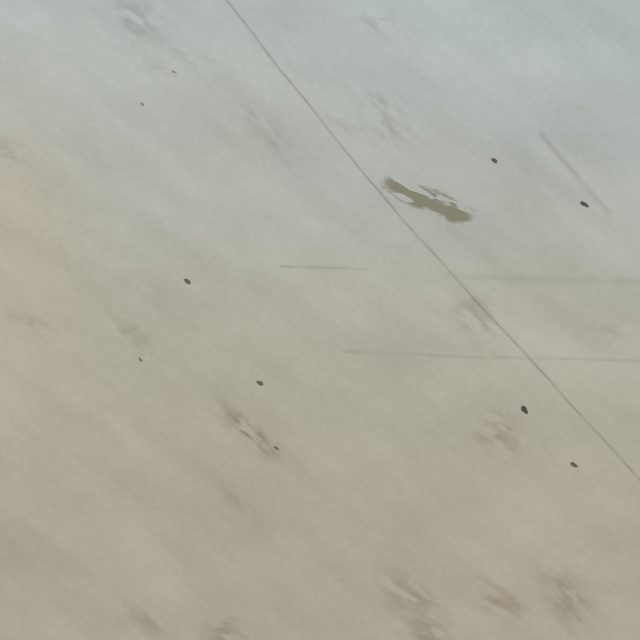
Give the GLSL for this texture, as a Shadertoy shader.

```glsl
// Draws a worn, pale concrete floor with soft stains, specks and a thin diagonal seam.

const vec3 WARM_GREY = vec3(0.668, 0.643, 0.572);
const vec3 MID_GREY  = vec3(0.690, 0.682, 0.630);
const vec3 COOL_GREY = vec3(0.698, 0.728, 0.718);
const vec3 SMUDGE    = vec3(0.43, 0.42, 0.37);
const vec3 RUST      = vec3(0.50, 0.42, 0.31);
const vec3 SPECK     = vec3(0.25, 0.24, 0.20);
const vec3 SEAM      = vec3(0.46, 0.46, 0.42);

float hash(vec2 p) {
    vec3 q = fract(vec3(p.xyx) * 0.1031);
    q += dot(q, q.yzx + 33.33);
    return fract((q.x + q.y) * q.z);
}

vec2 hash2(float n, float seed) {
    return vec2(hash(vec2(n, seed)), hash(vec2(n + 31.0, seed + 7.0)));
}

float noise(vec2 p) {
    vec2 i = floor(p), f = fract(p);
    f = f * f * (3.0 - 2.0 * f);
    return mix(mix(hash(i), hash(i + vec2(1, 0)), f.x),
               mix(hash(i + vec2(0, 1)), hash(i + vec2(1, 1)), f.x), f.y);
}

float fbm(vec2 p) {
    float sum = 0.0, amp = 0.5;
    for (int i = 0; i < 5; i++) {
        sum += amp * noise(p);
        p = mat2(1.6, 1.2, -1.2, 1.6) * p + 17.3;
        amp *= 0.5;
    }
    return sum;
}

vec2 rotate(vec2 p, float angle) {
    float c = cos(angle), s = sin(angle);
    return vec2(c * p.x + s * p.y, c * p.y - s * p.x);
}

float segment(vec2 p, vec2 a, vec2 b) {
    vec2 ab = b - a;
    return length(p - a - ab * clamp(dot(p - a, ab) / dot(ab, ab), 0.0, 1.0));
}

// Line with a soft edge, fading and breaking up along its length.
float scratch(vec2 p, vec2 a, vec2 b, float width) {
    float d = segment(p, a, b) / width;
    return exp(-d * d) * (0.35 + 0.65 * noise(p * 38.0));
}

// Streaky patch: a soft ellipse torn up by stretched noise.
float smudge(vec2 p, vec2 center, vec2 size, float angle, float seed) {
    vec2 q = rotate(p - center, angle);
    vec2 warp = vec2(fbm(p * 24.0 + seed), fbm(p * 24.0 + seed + 9.0)) - 0.48;
    vec2 e = (q + warp * size * 1.5) / size;
    float streak = fbm(q * vec2(30.0, 105.0) + seed);
    return exp(-dot(e, e)) * smoothstep(0.32, 0.68, streak);
}

vec3 floorColor(vec2 p) {
    float t = p.y + 0.22 * (p.x - 0.5) * p.y + 0.22 * (fbm(p * 3.2) - 0.48);
    vec3 col = mix(WARM_GREY, MID_GREY, smoothstep(0.08, 0.64, t));
    col = mix(col, COOL_GREY, smoothstep(0.52, 1.0, t));
    vec2 blush = (p - vec2(0.0, 0.62)) / vec2(0.12, 0.28);
    return col + vec3(0.022, 0.0, -0.018) * exp(-dot(blush, blush));
}

void mainImage(out vec4 fragColor, in vec2 fragCoord) {
    vec2 p = fragCoord / iResolution.xy;
    float pixel = 1.0 / iResolution.y;
    vec3 col = floorColor(p);

    // Cloudy mottling, diagonal wear and fine grain
    vec2 along = rotate(p, -0.65);
    col += 0.060 * (fbm(p * vec2(5.0, 9.0) + 4.0) - 0.48);
    col += 0.050 * (fbm(along * vec2(9.0, 32.0)) - 0.48);
    col += 0.016 * (noise(p * 170.0) - 0.5);

    // Faint wear marks, denser toward the lower left
    for (int i = 0; i < 22; i++) {
        float n = float(i);
        vec2 r = hash2(n, 3.0), s = hash2(n, 11.0);
        vec2 center = vec2(r.x, pow(r.y, 1.3));
        vec2 size = vec2(0.025 + 0.045 * s.x, 0.009 + 0.022 * s.y);
        float strength = 0.14 + 0.30 * s.y * (1.0 - 0.5 * center.y);
        float mark = smudge(p, center, size, -0.25 - 0.75 * s.x, n * 5.7);
        col = mix(col, mix(SMUDGE, RUST, 0.6 * step(0.7, r.x)), strength * mark);
    }

    // Larger brown stain and darker scuff
    float stain = smudge(p, vec2(0.665, 0.688), vec2(0.062, 0.017), -0.38, 2.0);
    col = mix(col, vec3(0.49, 0.48, 0.40), 0.85 * smoothstep(0.12, 0.42, stain));
    float scuff = smudge(p, vec2(0.385, 0.332), vec2(0.038, 0.014), -0.75, 6.0);
    col = mix(col, vec3(0.33, 0.31, 0.26), 0.75 * scuff);

    // Long seam with a slight bend, then fainter scratches
    vec2 bend = vec2(0.573, 0.72);
    float wobble = 0.004 * (noise(p * 11.0) - 0.5);
    vec2 q = p + wobble;
    float width = max(0.0019, pixel);
    float seam = max(scratch(q, vec2(0.345, 1.01), bend, width),
                     scratch(q, bend, vec2(1.01, 0.24), width));
    col = mix(col, SEAM, 0.55 * seam);
    col = mix(col, SEAM, 0.28 * scratch(q, vec2(0.845, 0.79), vec2(0.95, 0.67), 0.005));
    col = mix(col, SEAM, 0.30 * scratch(q, vec2(0.44, 0.585), vec2(0.57, 0.578), 0.0025));
    col = mix(col, SEAM, 0.20 * scratch(q, vec2(0.54, 0.45), vec2(1.0, 0.435), 0.0025));
    col = mix(col, SEAM, 0.16 * scratch(q, vec2(0.70, 0.57), vec2(1.0, 0.56), 0.006));

    // Small dark specks
    for (int i = 0; i < 10; i++) {
        vec2 r = hash2(float(i), 23.0), s = hash2(float(i), 41.0);
        vec2 d = rotate(p - vec2(r.x, 0.25 + 0.72 * r.y), -0.3 - 0.6 * s.x);
        float radius = 0.0035 + 0.0045 * s.y;
        float edge = length(d * vec2(1.0, 1.9)) + 0.003 * (noise(p * 220.0) - 0.5);
        float speck = 1.0 - smoothstep(radius - 0.003, radius + max(0.001, pixel), edge);
        col = mix(col, SPECK, speck * (0.35 + 0.55 * s.y));
    }

    fragColor = vec4(col, 1.0);
}
```
